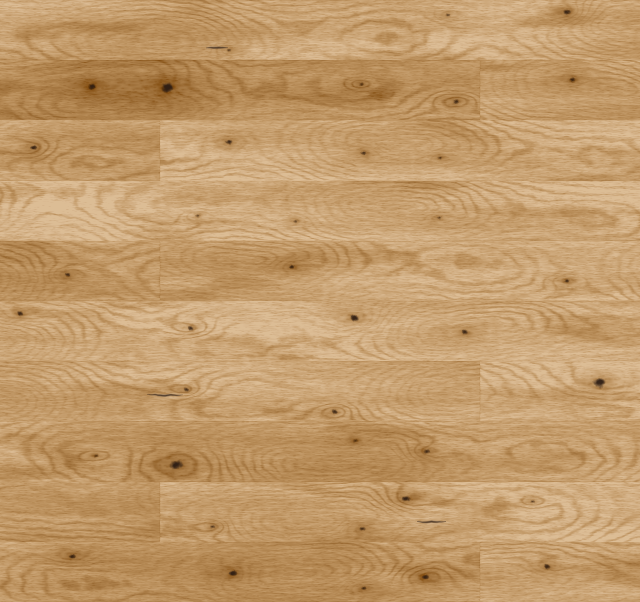
Give the GLSL for this texture, as a WebGL 2 fragment shader.

```glsl
#version 300 es
precision highp float;
// Rustic oak floor: ten rows of long boards, some with a butt joint.
// Each board has rings cut from a wavering cone, which bend round scattered
// knots, then cellular fibres and pores, and now and then a dark crack.

uniform vec2 u_resolution;
out vec4 fragColor;

const float ROWS = 10.0;
const float ROW_HEIGHT = 0.0941;  // in canvas widths

// Per row from the bottom: joint position (2 = none) and base tone
const float JOINT[10] = float[](0.75, 0.25, 2.0, 0.75, 2.0, 0.25, 2.0, 0.25, 0.75, 2.0);
const float TONE[10] = float[](0.52, 0.57, 0.47, 0.72, 0.75, 0.5, 0.75, 0.62, 0.38, 0.62);

float hash(vec2 p) {
  return fract(sin(dot(p, vec2(127.1, 311.7))) * 43758.5);
}

vec2 hash2(vec2 p) {
  return vec2(hash(p), hash(p + 19.3));
}

// Layered sines, roughly -1 to 1
float waves(vec2 p) {
  float sum = 0.0, amp = 0.55;
  for (int i = 0; i < 4; i++) {
    sum += amp * sin(p.x + 1.6 * sin(p.y));
    p = mat2(0.8, 0.6, -0.6, 0.8) * p * 1.9 + 1.3;
    amp *= 0.5;
  }
  return sum;
}

// Cellular noise: distance to the nearest scattered point
float cells(vec2 p) {
  vec2 base = floor(p);
  float nearest = 1.0;
  for (int i = 0; i < 9; i++) {
    vec2 cell = base + vec2(i % 3 - 1, i / 3 - 1);
    nearest = min(nearest, length(cell + hash2(cell) - p));
  }
  return nearest;
}

// Wood colour from dark (0) to pale (1)
vec3 oak(float t) {
  vec3 c = mix(vec3(0.64, 0.46, 0.25), vec3(0.84, 0.71, 0.55), t);
  return c - vec3(0.0, 0.01, 0.025) * max(4.0 * t * (1.0 - t), 0.0);
}

void main() {
  vec2 uv = gl_FragCoord.xy / u_resolution;
  float px = 1.0 / u_resolution.x;

  // Board: row, side of the joint, and local position from its centre line
  int row = int(clamp(floor(uv.y * ROWS), 0.0, ROWS - 1.0));
  float side = step(JOINT[row], uv.x);
  float board = float(row) * 2.0 + side;
  float seed = 40.0 * hash(vec2(board, 3.7));
  vec2 pos = vec2(uv.x, (fract(uv.y * ROWS) - 0.5) * ROW_HEIGHT);

  // Knots: one chance per fifth of the board, kept clear of the joint
  float flow = pos.y, swirl = 0.0, halo = 0.0, glow = 0.0, core = 0.0;
  for (int i = 0; i < 5; i++) {
    vec2 key = vec2(float(i) + 0.5, board + 7.0);
    vec2 h = hash2(key);
    vec2 knot = vec2((float(i) + 0.15 + 0.7 * h.x) / 5.0, (h.y - 0.5) * 0.7 * ROW_HEIGHT);
    if (hash(key + 51.0) < 0.25 || abs(knot.x - JOINT[row]) < 0.02) continue;
    float k = hash(key + 33.0);
    float size = 0.0018 + 0.0032 * k * k + 0.0025 * step(0.93, k);
    vec2 d = pos - knot;
    float dist = length(d * vec2(0.75, 1.0)) + 0.4 * size * waves(d / size + seed);
    vec2 wide = d * vec2(0.4, 1.0) / size;
    float pull = exp(-dot(wide, wide) / 22.0);
    flow -= d.y * 0.6 * pull;
    swirl += pull * (1.5 + 300.0 * size);
    glow = max(glow, pull);
    halo = max(halo, exp(-max(dist, 0.0) / (size * 1.4)));
    core = max(core, (1.0 - smoothstep(size * 0.6 - px, size + px, dist)) * (0.5 + 0.45 * k));
  }

  // Rings: distance to a pith line whose depth drifts slowly along the board
  float v = flow / ROW_HEIGHT;
  float depth = 0.5 + 0.32 * sin(pos.x * 7.0 + seed) + 0.16 * sin(pos.x * 17.0 + seed * 2.0);
  float centre = 0.2 * sin(pos.x * 3.0 + seed * 3.0) + 0.04 * sin(pos.x * 19.0 + seed);
  float cone = length(vec2(v - centre, depth));
  float ring = 13.0 * cone + swirl + 0.4 * waves(vec2(pos.x * 26.0 + seed, v * 5.0));
  ring += 0.13 * waves(vec2(pos.x * 120.0, v * 14.0 + seed));
  float late = pow(0.5 + 0.5 * sin(6.2832 * ring), 3.0) - 0.31;
  late *= 1.0 - smoothstep(0.3, 0.65, fwidth(ring));
  float figure = 0.13 + 0.3 * smoothstep(-0.3, 0.7, waves(vec2(pos.x * 8.0 + seed, v * 3.0)));

  // Broad stains, streaks, fibres and pores
  float stain = waves(vec2(pos.x * 6.0 + seed, v * 2.2 + seed));
  float patchy = smoothstep(0.35, 0.95, waves(vec2(pos.x * 9.0 + seed * 2.0, v * 4.0 - seed)));
  float streak = waves(vec2(v * 11.0 + seed, pos.x * 4.0));
  float fibre = cells(vec2(pos.x * 60.0, flow * 430.0) + seed) - 0.47;
  float strand = cells(vec2(pos.x * 17.0, flow * 190.0) + seed * 2.0) - 0.47;
  float pore = 1.0 - smoothstep(0.08, 0.3, cells(vec2(pos.x * 90.0, flow * 340.0) + seed * 3.0));
  float tone = TONE[row] + 0.13 + 0.22 * (side - 0.5) * step(JOINT[row], 1.0);
  tone += 0.17 * stain + 0.11 * streak - 0.32 * patchy + 0.25 * (cone - 0.6) - figure * late;
  tone += 0.36 * fibre + 0.18 * strand - 0.13 * pore - 0.22 * glow - 0.95 * halo;

  // Faint seams along rows and at joints
  float edge = min(0.5 * ROW_HEIGHT - abs(pos.y), abs(pos.x - JOINT[row]));
  tone -= 0.12 * (1.0 - smoothstep(0.0, 0.0018, edge));
  vec3 color = oak(clamp(tone, -0.8, 1.12));

  // Crack: a thin tapering split on some boards
  vec2 place = hash2(vec2(board, 91.0));
  float along = (pos.x - place.x) / (0.015 + 0.03 * place.y);
  float across = pos.y - (place.y - 0.5) * 0.7 * ROW_HEIGHT - 0.002 * waves(vec2(pos.x * 70.0, seed));
  float width = 0.0014 * (1.0 - along * along);
  float crack = 1.0 - smoothstep(width - px, width + px, abs(across));
  crack *= step(abs(along), 1.0) * step(0.7, hash(vec2(board, 17.0)));
  color = mix(color, vec3(0.17, 0.11, 0.08), max(core, 0.75 * crack));
  fragColor = vec4(color, 1.0);
}
```
